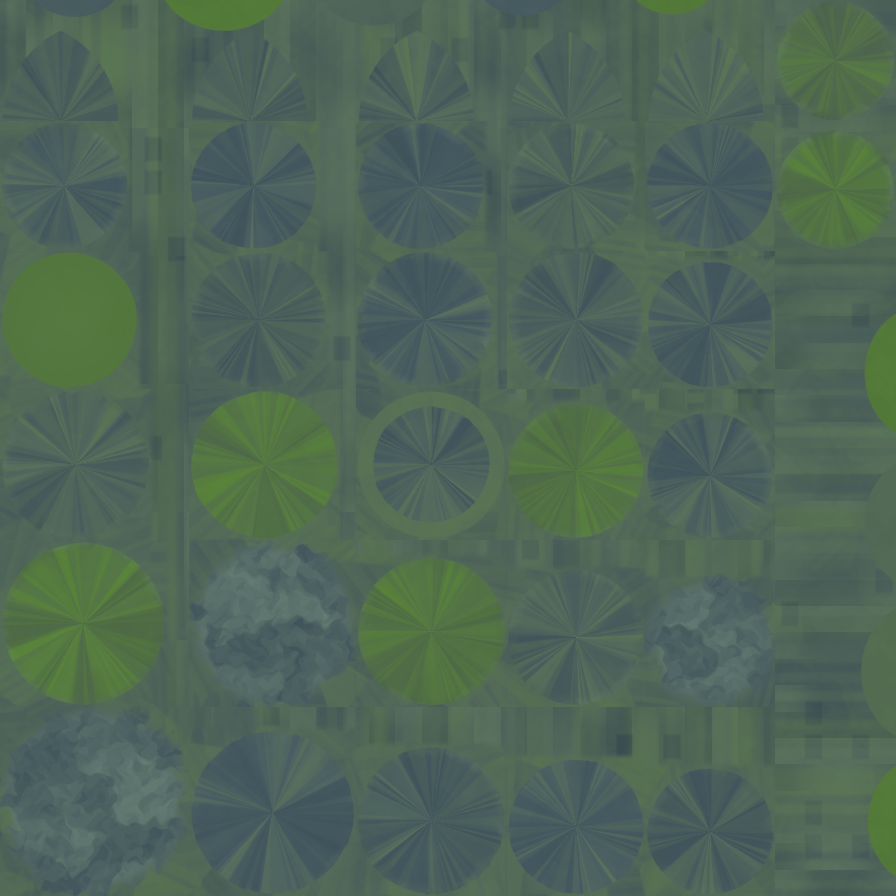
A Shadertoy shader for this pattern:

```glsl
#define SLATE vec3(0.272, 0.355, 0.382)
#define SAGE vec3(0.322, 0.412, 0.338)
#define LEAF vec3(0.325, 0.485, 0.205)
#define GRID vec2(4.4, 1.6)   // linear and quadratic growth of the cell count
#define WEDGES 84.0
#define SECTORS 17.0
#define SHARD_SCALE 19.0
#define SHARD_EDGE 45.0
#define STREAKS 95.0
#define RIM_WIDTH 0.012

float hash(vec2 p) {
    vec3 q = fract(p.xyx * vec3(0.1031, 0.1030, 0.0973));
    q += dot(q, q.yzx + 33.33);
    return fract((q.x + q.y) * q.z);
}

// Random steps along x, repeating after n steps
float bands(float x, float n, float seed, float blur) {
    float i = floor(x);
    float a = hash(vec2(mod(i, n), seed));
    float b = hash(vec2(mod(i + 1.0, n), seed));
    return mix(a, b, smoothstep(1.0 - blur, 1.0, fract(x)));
}

// Cellular patches with soft borders; each one carries its own streaks
float shards(vec2 p, float streak) {
    vec2 base = floor(p);
    float sum = 0.0, total = 0.0;
    for (int k = 0; k < 9; k++) {
        vec2 id = base + vec2(k % 3 - 1, k / 3 - 1);
        vec2 o = p - id - vec2(hash(id + 7.0), hash(id + 61.0));
        float h = hash(id + 23.0), turn = 6.283 * hash(id + 5.0);
        float line = bands(dot(o, vec2(cos(turn), sin(turn))) * 9.0 + 40.0, 99.0, h * 50.0, 0.4);
        float w = exp(-SHARD_EDGE * length(o));
        sum += w * mix(h, line, streak);
        total += w;
    }
    return sum / max(total, 1e-30);
}

float mottle(vec2 p) {
    p += 0.004 * sin(p.yx * 90.0) + 0.002 * sin(p.yx * 310.0 + 2.0);
    return 0.5 * shards(p * 23.0, 0.0) + 0.3 * shards(p * 51.0 + 9.0, 0.0) + 0.2 * shards(p * 110.0, 0.0);
}

// Grid lines lie closer together toward the upper right
vec2 toGrid(vec2 p) { return p * (GRID.x + GRID.y * p); }
vec2 fromGrid(vec2 g) { return (sqrt(GRID.x * GRID.x + 4.0 * GRID.y * g) - GRID.x) / (2.0 * GRID.y); }

// x: tone, y: light of a fan of wedges around the origin
vec2 fan(vec2 p, float tone, float seed, float px) {
    float turn = atan(p.y, p.x) / 6.2832 + 0.5;
    turn += 0.014 * sin(turn * 31.416 + seed) + 0.008 * sin(turn * 69.115 + seed * 2.0);
    float blur = clamp(px * WEDGES / (4.0 * length(p) + px), 0.2, 1.0);
    float fine = bands(turn * WEDGES, WEDGES, seed, blur);
    float wide = bands(turn * SECTORS, SECTORS, seed + 3.0, blur * 0.5);
    float t = tone + 0.24 * (fine - 0.5) + 0.2 * (wide - 0.5) + 0.2 * pow(wide * fine, 3.0);
    return vec2(t, 0.035 * (wide - 0.5) + 0.02 * (fine - 0.5));
}

float cover(float d, float soft) { return 1.0 - smoothstep(-soft, soft, d); }

vec3 ramp(float t) {
    t = clamp(t, 0.0, 1.0);
    return t < 0.4 ? mix(SLATE, SAGE, t / 0.4) : mix(SAGE, LEAF, (t - 0.4) / 0.6);
}

void mainImage(out vec4 fragColor, in vec2 fragCoord) {
    vec2 uv = fragCoord / iResolution.xy;
    float px = 1.0 / iResolution.y;
    vec2 cell = clamp(floor(toGrid(uv)), 0.0, 5.0);
    vec2 low = fromGrid(cell), size = fromGrid(cell + 1.0) - low;
    float radius = 0.5 * min(size.x, size.y);
    vec2 p = uv - low - radius;
    float seed = 1.0 + cell.x + 6.0 * cell.y, pick = hash(cell + 11.0);
    float grain = mottle(uv);

    // Shards fill the ground
    float patchTone = shards(uv * SHARD_SCALE, 0.35);
    float drift = sin(uv.x * 9.0 + 2.0 * sin(uv.y * 7.0)) * sin(uv.y * 8.0 + 1.0);
    vec2 ink = vec2(0.14 + 0.4 * patchTone + 0.06 * drift, 0.03 * (patchTone - 0.5));

    // Streaks and small blocks fill the gaps beside the discs and the far borders
    bool border = cell.x > 4.5 || cell.y > 4.5;
    vec2 along = cell.x > 4.5 ? uv.yx : uv;
    float thin = bands(along.x * STREAKS, 999.0, 4.0 + floor(along.y * 7.0), 0.6);
    float broad = bands(along.x * 34.0, 999.0, 8.0, 0.5);
    float tall = bands(along.y * 13.0, 999.0, floor(along.x * 34.0), 0.7);
    vec2 streak = vec2(0.08 + 0.25 * broad + 0.15 * thin + 0.18 * tall, 0.05 * (tall - 0.5) + 0.025 * (thin - 0.5));
    vec2 block = abs(fract(uv * vec2(38.0, 27.0)) - 0.5);
    float isBlock = step(0.9, hash(floor(uv * vec2(38.0, 27.0)) + 3.0));
    streak -= vec2(0.14, 0.025) * isBlock * cover(max(block.x, block.y) - 0.36, 0.06);
    float gap = smoothstep(-0.004, 0.006, max(p.x, p.y) - radius);
    ink = mix(ink, streak, border ? 0.75 : gap * 0.9);

    // Pointed petals rise from the top row
    float arch = length(vec2(abs(p.x) + radius * 0.7, p.y + radius)) - radius * 1.65;
    float petal = cell.y > 4.5 && cell.x < 4.5 && pick > 0.3 ? cover(arch, px) : 0.0;
    ink = mix(ink, fan(p + vec2(0.0, radius), 0.22, seed, px), petal);

    // Discs: wedge fans, one plain, one ringed and a few clouded
    bool hasDisc = !border || (cell.x > 4.5 && cell.y > 3.5);
    bool clouded = cell.y < 1.5 && cell.x != 3.0 && mod(cell.x - cell.y + 6.0, 3.0) == 0.0;
    bool ringed = cell == vec2(2.0);
    bool plain = cell == vec2(0.0, 3.0);
    bool green = border || (mod(cell.x + cell.y, 2.0) > 0.5 && cell.x + cell.y < 5.5 && pick > 0.3);
    float tone = green ? 0.62 + 0.14 * pick : 0.03 + 0.2 * pick;
    float d = length(p) - radius * 0.97 + 0.002 * (grain - 0.5);
    if (hasDisc) {
        float rim = 1.0 - smoothstep(0.0, RIM_WIDTH, abs(d));
        vec2 face = fan(p, tone, seed, px);
        face = mix(face, vec2(0.4, 0.015) + 0.15 * (grain - 0.5), rim * 0.5 * hash(cell + 31.0));
        float soft = px;
        if (plain) face = vec2(0.9 - 0.15 * grain, 0.012 * cover(length(p) - radius * 0.4, radius * 0.5));
        if (ringed) face = mix(vec2(0.45 + 0.12 * grain, 0.02), face, cover(d + radius * 0.2, px));
        if (clouded) {
            face = vec2(0.02 + 0.24 * grain, 0.02 + 0.13 * (grain - 0.4));
            d += 0.03 * (grain - 0.5);
            soft = 0.008;
        }
        ink = mix(ink, vec2(0.42, 0.012), rim * 0.4 * grain);
        ink = mix(ink, face, cover(d, soft));
    }

    // Rounded blobs cut by the top and right borders
    for (int side = 0; side < 2; side++) {
        vec2 q = side == 0 ? uv : uv.yx;
        float id = floor(q.x * 6.0), h = hash(vec2(id, 41.0 + float(side)));
        vec2 o = vec2(q.x - (id + 0.5) / 6.0, q.y - 1.03);
        float blob = length(o * vec2(0.95, 1.1)) - 0.05 - 0.026 * h;
        if (side == 1 && id > 3.5 || side == 0 && id > 4.5) continue;
        float shade = mod(id + float(side), 3.0) == 1.0 ? 0.92 : 0.5 * h;
        ink = mix(ink, vec2(shade, 0.0), cover(blob, px));
    }

    // Fine grain over everything
    ink += vec2(0.06, 0.014) * (grain - 0.5);
    fragColor = vec4(ramp(ink.x) + ink.y * vec3(0.9, 1.0, 1.0), 1.0);
}
```
